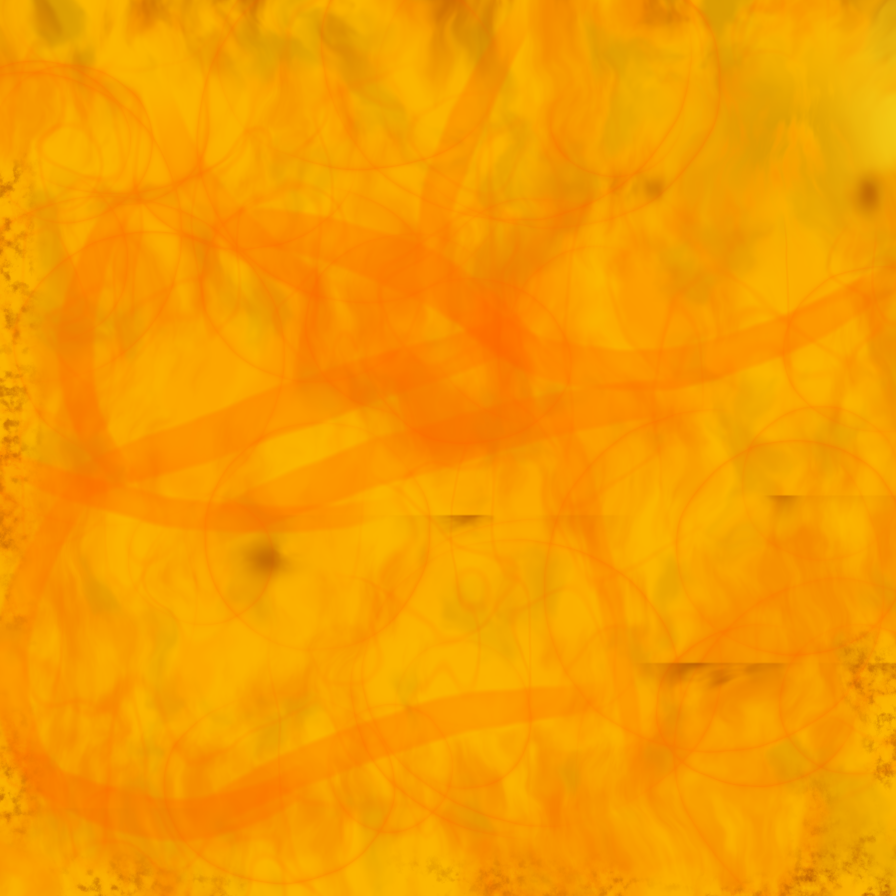
A Shadertoy shader for this texture:

```glsl
const vec3 AMBER = vec3(0.955, 0.545, 0);
const vec3 YELLOW = vec3(0.985, 0.71, 0);
const vec3 VERMILION = vec3(1, 0.34, 0);
const vec3 UMBER = vec3(0.7, 0.34, 0.01);
const vec3 OLIVE = vec3(0.84, 0.6, 0.01);
const vec3 LEMON = vec3(0.95, 0.82, 0.1);

float hash(vec2 p) {
    return fract(sin(dot(p, vec2(127.1, 311.7))) * 43758.5453);
}

float noise(vec2 p) {
    vec2 i = floor(p), f = fract(p);
    f = f * f * (3.0 - 2.0 * f);
    return mix(mix(hash(i), hash(i + vec2(1, 0)), f.x),
               mix(hash(i + vec2(0, 1)), hash(i + vec2(1, 1)), f.x), f.y);
}

float fbm(vec2 p) {
    float sum = 0.0, amp = 0.53;
    for (int i = 0; i < 4; i++) {
        sum += amp * noise(p);
        p = mat2(1.6, 1.2, -1.2, 1.6) * p + 7.3;
        amp *= 0.5;
    }
    return sum;
}

float blob(vec2 p, vec2 center, vec2 size) {
    vec2 d = (p - center) / size;
    return exp(-dot(d, d));
}

// Translucent band along a quadratic curve, dissolving at both ends
float ribbon(vec2 p, vec2 a, vec2 b, vec2 c, float width) {
    float d = 1.0, along = 0.0;
    vec2 prev = a;
    for (float i = 0.0; i < 14.0; i++) {
        float t = (i + 1.0) / 14.0;
        vec2 next = mix(mix(a, b, t), mix(b, c, t), t);
        vec2 seg = next - prev;
        float h = clamp(dot(p - prev, seg) / dot(seg, seg), 0.0, 1.0);
        float s = (i + h) / 14.0;
        float e = length(p - prev - seg * h) - width * (0.6 + 0.4 * sin(3.14 * s));
        if (e < d) { d = e; along = s; }
        prev = next;
    }
    float fade = smoothstep(0.0, 0.2, along) * smoothstep(1.0, 0.8, along);
    return fade * smoothstep(0.004, -0.004, d) * (0.75 + 0.25 * exp(min(d, 0.0) * 120.0));
}

// Scattered thin hoops whose strength varies around the rim
float hoops(vec2 p) {
    float sum = 0.0;
    for (float k = 0.0; k < 34.0; k++) {
        vec2 center = vec2(hash(vec2(k, 1.7)), hash(vec2(k, 5.3)));
        vec2 q = (p - center) * vec2(1, 0.9 + 0.4 * hash(vec2(k, 9.1)));
        float d = length(q) - mix(0.07, 0.21, hash(vec2(k, 3.9)));
        float line = exp(-abs(d) * 380.0) + 0.28 * exp(-abs(d) * 70.0) * smoothstep(0.002, -0.002, d);
        sum += line * smoothstep(0.15, 0.7, noise(p * 6.0 + k * 3.1));
    }
    return min(sum, 1.6);
}

// Fine strands along the mid level of a noise field
float strands(vec2 p) {
    float n = noise(p) * 0.8 + noise(p * 2.1 + 4.0) * 0.2;
    return smoothstep(0.05, 0.0, abs(n - 0.5));
}

// Patchy smudge cut off sharply along its upper side
float seam(vec2 p, float y, float left, float right, float depth) {
    float span = smoothstep(left, left + 0.04, p.x) * smoothstep(right, right - 0.04, p.x);
    float patches = 0.15 + smoothstep(0.4, 0.8, noise(vec2(p.x * 15.0, y * 90.0)));
    float d = p.y - y;
    return span * patches * smoothstep(0.0015, -0.0015, d) * exp(min(d, 0.0) / depth);
}

void mainImage(out vec4 fragColor, in vec2 fragCoord) {
    vec2 uv = fragCoord / iResolution.xy;
    vec2 warp = vec2(fbm(uv * 8.0), fbm(uv * 8.0 + 31.0)) - 0.5;
    vec2 p = uv + 0.014 * warp;
    vec2 flow = uv + 0.09 * warp;

    // Mottled ground with short upright wisps
    float mottle = fbm(flow * vec2(11, 9) + 3.0);
    float wisp = fbm(flow * vec2(42, 17) + 11.0);
    vec3 col = mix(AMBER, YELLOW, smoothstep(0.22, 0.64, mottle * 0.6 + wisp * 0.4));

    // Olive and brown stains, strongest along the top
    float top = smoothstep(0.88, 1.0, uv.y);
    float stain = smoothstep(0.5, 0.76, fbm(flow * vec2(17, 14) + 23.0));
    col = mix(col, OLIVE, stain * (0.45 + 0.4 * top));
    col = mix(col, UMBER, top * 0.6 * smoothstep(0.45, 0.8, fbm(flow * vec2(23, 13) + 40.0)));
    float corner = blob(uv, vec2(0.88, 0.84), vec2(0.1, 0.08));
    col = mix(col, OLIVE, 0.85 * corner * smoothstep(0.25, 0.6, wisp));
    float glow = blob(uv, vec2(1, 0.88), vec2(0.05, 0.13));
    col = mix(col, LEMON, 0.8 * glow * smoothstep(0.3, 0.6, mottle));

    // Broad ribbons
    float glaze = ribbon(p, vec2(0.6, 1), vec2(0.48, 0.85), vec2(0.47, 0.66), 0.02);
    glaze += ribbon(p, vec2(0.22, 0.75), vec2(0.5, 0.74), vec2(0.64, 0.55), 0.026);
    glaze += ribbon(p, vec2(0.45, 0.75), vec2(0.62, 0.43), vec2(1.08, 0.74), 0.023);
    glaze += ribbon(p, vec2(0.18, 0.82), vec2(-0.01, 0.6), vec2(0.17, 0.44), 0.018);
    glaze += ribbon(p, vec2(-0.08, 0.53), vec2(0.18, 0.38), vec2(0.46, 0.44), 0.016);
    glaze += ribbon(p, vec2(0.03, 0.44), vec2(0.33, 0.55), vec2(0.63, 0.65), 0.026);
    glaze += ribbon(p, vec2(0.2, 0.39), vec2(0.45, 0.53), vec2(0.83, 0.57), 0.026);
    glaze += ribbon(p, vec2(0.13, 0.5), vec2(-0.09, 0.26), vec2(0.09, 0.08), 0.02);
    glaze += ribbon(p, vec2(0, 0.17), vec2(0.18, 0.01), vec2(0.37, 0.15), 0.022);
    glaze += ribbon(p, vec2(0.2, 0.07), vec2(0.4, 0.2), vec2(0.7, 0.23), 0.022);
    glaze += 0.7 * ribbon(p, vec2(0.6, 0.6), vec2(0.68, 0.4), vec2(0.72, 0.1), 0.013);
    glaze += 0.7 * ribbon(p, vec2(0.17, 0.92), vec2(0.22, 0.72), vec2(0.4, 0.66), 0.02);
    glaze *= 0.38 * (0.6 + 0.8 * wisp);

    // Warm haze, hoops and strands
    float haze = blob(uv, vec2(0.56, 0.64), vec2(0.24, 0.12)) + blob(uv, vec2(0.43, 0.51), vec2(0.05))
               + blob(uv, vec2(0.13, 0.465), vec2(0.07, 0.03)) + 0.6 * blob(uv, vec2(0.68, 0.13), vec2(0.12))
               + 0.4 * blob(uv, vec2(0.4, 0.53), vec2(0.6, 0.22));
    glaze += 0.42 * haze * smoothstep(0.25, 0.65, fbm(flow * vec2(19, 12) + 50.0));
    glaze += 0.32 * hoops(p);
    float web = strands(p * vec2(21, 7)) + strands(p * mat2(12, 5, -4, 9) + 60.0)
              + strands(p * mat2(9, -8, 7, 10) + 90.0);
    glaze += 0.15 * web * smoothstep(0.25, 0.65, noise(uv * 6.0 + 17.0));
    col = mix(col, VERMILION, 0.78 * (1.0 - exp(-1.15 * glaze)));

    // Cut smudges and small brown spots
    float dark = seam(uv, 0.425, 0.3, 0.72, 0.02) + seam(uv, 0.447, 0.84, 1.06, 0.018)
               + 1.5 * seam(uv, 0.26, 0.7, 1.06, 0.014) + 0.5 * seam(uv, 0.098, 0.04, 0.24, 0.02)
               + blob(uv, vec2(0.3, 0.375), vec2(0.03, 0.018)) + blob(uv, vec2(0.7, 0.79), vec2(0.05, 0.014))
               + blob(uv, vec2(0.97, 0.785), vec2(0.014, 0.02)) + blob(uv, vec2(0.79, 0.245), vec2(0.04, 0.012));
    col = mix(col, UMBER, min(0.75, 0.7 * dark * smoothstep(0.2, 0.65, fbm(flow * 24.0 + 70.0))));

    // Fine grain toward the sides and lower corners
    float edge = smoothstep(0.06, 0.0, min(uv.x, uv.y))
               + smoothstep(0.86, 0.94, uv.x) * smoothstep(0.42, 0.25, uv.y);
    float rough = 0.6 * edge * smoothstep(0.4, 0.65, fbm(uv * 9.0 + 80.0));
    float grain = fbm(uv * 110.0);
    col = mix(col, UMBER, rough * smoothstep(0.45, 0.85, grain));
    col = mix(col, YELLOW, rough * smoothstep(0.5, 0.25, grain));

    fragColor = vec4(col, 1);
}
```
